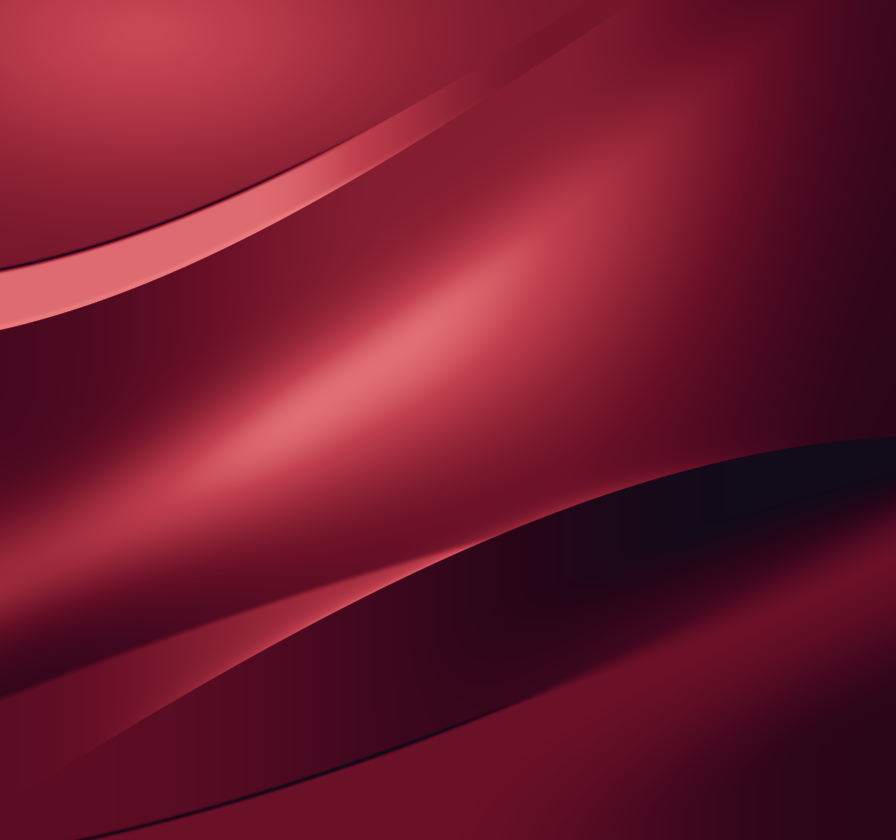
Give the GLSL for this background, as a WebGL 1 fragment shader.

```glsl
precision highp float;
// Crimson satin folds: a pale ribbon at upper left, a diagonal sheen and dark folds below.
// Cubic curves split the canvas; each fold has a scalar tone (its red level),
// and one palette ramp turns the blended tone into colour.
uniform vec2 u_resolution;

// Palette, dark to light
const vec3 NAVY    = vec3(0.04, 0.05, 0.10);
const vec3 PLUM    = vec3(0.15, 0.02, 0.09);
const vec3 WINE    = vec3(0.27, 0.03, 0.12);
const vec3 CRIMSON = vec3(0.41, 0.06, 0.15);
const vec3 ROSE    = vec3(0.59, 0.15, 0.22);
const vec3 CORAL   = vec3(0.76, 0.25, 0.31);
const vec3 BLUSH   = vec3(0.91, 0.48, 0.49);

// Fold curves: height = a + b x + c x^2 + d x^3
const vec4 RIBBON_TOP    = vec4(0.678, 0.205, 0.595, -0.246);
const vec4 RIBBON_BOTTOM = vec4(0.607, 0.240, 0.670, -0.321);
const vec4 SHEEN_RIDGE   = vec4(0.310, 0.490, 0.280, 0.0);
const vec4 BAND_TOP      = vec4(0.167, 0.420, -0.130, 0.0);
const vec4 FOLD_EDGE     = vec4(0.040, 0.663, -0.057, -0.166);
const vec4 LOWER_EDGE    = vec4(-0.020, 0.190, 0.250, -0.050);

const vec2 GLOW_CENTRE = vec2(0.16, 0.96);
const vec2 GLOW_SIZE   = vec2(0.30, 0.17);
const float BAND_SOFTNESS = 0.005;
const float LINE_WIDTH = 0.0025;

float curve(vec4 k, float x) {
  return k.x + x * (k.y + x * (k.z + x * k.w));
}

// 1 above an edge, 0 below it
float above(float d, float softness) {
  return smoothstep(-softness, softness, d);
}

float bell(float d, float width) {
  float q = d / width;
  return exp(-q * q);
}

vec3 blendStop(vec3 base, vec3 next, float tone) {
  return mix(base, next, clamp((tone - base.r) / (next.r - base.r), 0.0, 1.0));
}

// Each stop is placed at its own red level
vec3 ramp(float tone) {
  vec3 c = mix(NAVY, PLUM, clamp((tone - NAVY.r) / (PLUM.r - NAVY.r), 0.0, 1.0));
  c = mix(c, WINE, clamp((tone - PLUM.r) / (WINE.r - PLUM.r), 0.0, 1.0));
  c = mix(c, CRIMSON, clamp((tone - WINE.r) / (CRIMSON.r - WINE.r), 0.0, 1.0));
  c = mix(c, ROSE, clamp((tone - CRIMSON.r) / (ROSE.r - CRIMSON.r), 0.0, 1.0));
  c = mix(c, CORAL, clamp((tone - ROSE.r) / (CORAL.r - ROSE.r), 0.0, 1.0));
  return mix(c, BLUSH, clamp((tone - CORAL.r) / (BLUSH.r - CORAL.r), 0.0, 1.0));
}

// Diagonal sheen: a tight falloff above the ridge, a widening one below
float sheenTone(vec2 p) {
  float x = p.x;
  float d = p.y - curve(SHEEN_RIDGE, x);
  float peak = mix(0.61, 0.88, smoothstep(0.0, 0.35, x))
             * mix(1.0, 0.26, smoothstep(0.45, 1.05, x));
  float upper = mix(0.28, 0.52, smoothstep(0.0, 0.45, x))
              * (1.0 - 0.70 * smoothstep(0.6, 1.0, x));
  float lower = mix(0.20, 0.34, smoothstep(0.0, 0.4, x))
              * (1.0 - 0.55 * smoothstep(0.6, 1.0, x));
  float lowerWidth = 0.07 + x * (0.05 + 0.33 * x);
  float side = step(0.0, d);
  float rest = mix(lower, upper, side);
  return mix(rest, peak, bell(d, mix(lowerWidth, 0.08, side)));
}

void main() {
  vec2 p = gl_FragCoord.xy / u_resolution;
  float x = p.x;
  float aa = 1.0 / u_resolution.y;

  // Signed heights over each curve
  float ribbonTop = p.y - curve(RIBBON_TOP, x);
  float ribbonBottom = p.y - curve(RIBBON_BOTTOM, x);
  float bandTop = p.y - curve(BAND_TOP, x);
  float fold = p.y - curve(FOLD_EDGE, x);
  float lowerEdge = p.y - curve(LOWER_EDGE, x);

  // Middle cloth, and the band tucked beneath it
  float tone = sheenTone(p);
  float band = mix(0.36, 0.62, smoothstep(0.0, 0.4, x));
  tone = mix(band, tone, above(bandTop, BAND_SOFTNESS));
  float rimFade = smoothstep(0.08, 0.4, x) * (1.0 - smoothstep(0.6, 0.95, x));
  tone += 0.22 * rimFade * exp(-max(fold, 0.0) / 0.012);

  // Pale ribbon with a bright lower rim
  float ribbon = mix(0.87, 0.46, smoothstep(0.28, 0.62, x));
  ribbon += 0.08 * bell(ribbonBottom, 2.0 * LINE_WIDTH) * (1.0 - smoothstep(0.35, 0.6, x));
  tone = mix(tone, ribbon, above(ribbonBottom, aa));

  // Upper-left cloth with a round glow and a dark seam
  vec2 q = (p - GLOW_CENTRE) / GLOW_SIZE;
  float topCloth = 0.45 + 0.33 * exp(-dot(q, q));
  tone = mix(tone, topCloth, above(ribbonTop, aa));
  tone -= 0.45 * bell(ribbonTop, LINE_WIDTH) * (1.0 - smoothstep(0.25, 0.45, x));

  // Shadowed fold, deepening to navy at the right
  float depth = clamp(fold / (fold - lowerEdge), 0.0, 1.0);
  float shadow = mix(0.36, 0.07, smoothstep(0.1, 0.85, x));
  shadow = mix(shadow, 0.26, smoothstep(0.35, 1.0, depth) * smoothstep(0.3, 0.8, x));
  tone = mix(shadow, tone, above(fold, aa));

  // Lowest cloth and its thin seam
  float bottom = 0.42 - 0.25 * smoothstep(0.45, 0.95, x) * smoothstep(0.02, 0.22, -lowerEdge);
  float seamSoftness = mix(aa, 0.035, smoothstep(0.5, 0.95, x));
  tone = mix(bottom, tone, above(lowerEdge, seamSoftness));
  tone -= 0.28 * bell(lowerEdge, LINE_WIDTH) * (1.0 - smoothstep(0.4, 0.65, x));

  gl_FragColor = vec4(ramp(tone), 1.0);
}
```
